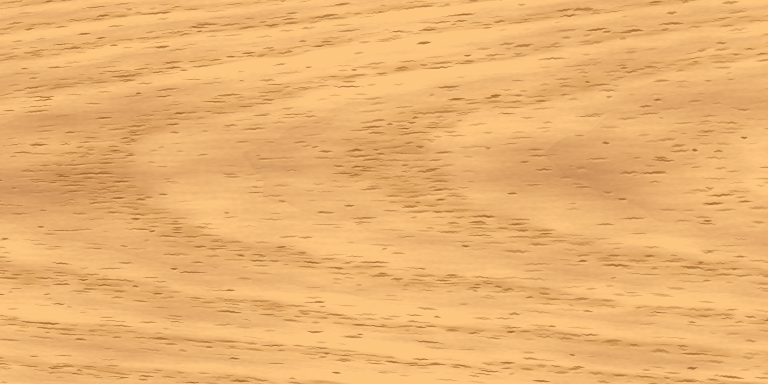
A Shadertoy shader for this texture:

```glsl
// Flat-sawn pale wood: nested parabolic growth rings open to the right.
// Long thin pores gather along the rings, each with a lit lower lip;
// stretched gradient noise gives the broad tone and the fine fibres.

const vec3 TAN = vec3(0.865, 0.640, 0.405);
const vec3 PALE = vec3(0.975, 0.757, 0.487);
const vec3 STAIN = vec3(0.800, 0.565, 0.290);
const vec3 PORE = vec3(0.600, 0.360, 0.130);
const vec3 LIP = vec3(0.995, 0.810, 0.550);
const float RING_PERIOD = 0.78;
const float FAN = 0.2;

vec2 hash2(vec2 p) {
    vec3 q = fract(p.xyx * vec3(0.1031, 0.1030, 0.0973));
    q += dot(q, q.yzx + 33.33);
    return fract((q.xx + q.yz) * q.zy);
}

float gradientDot(vec2 cell, vec2 offset) {
    float angle = 6.2832 * hash2(cell).x;
    return dot(vec2(cos(angle), sin(angle)), offset);
}

float gradientNoise(vec2 p) {
    vec2 i = floor(p), f = fract(p);
    vec2 u = f * f * f * (f * (f * 6.0 - 15.0) + 10.0);
    vec2 e = vec2(1.0, 0.0);
    float low = mix(gradientDot(i, f), gradientDot(i + e, f - e), u.x);
    float high = mix(gradientDot(i + e.yx, f - e.yx), gradientDot(i + 1.0, f - 1.0), u.x);
    return 1.4 * mix(low, high, u.y);
}

// Height of the line through the tips of the arches
float axisHeight(float x) {
    return 0.56 + 0.03 * x;
}

// Growth ring number (whole part) and position within it (fraction)
float ringCount(vec2 p) {
    float dy = p.y - axisHeight(p.x);
    float bend = mix(8.5, 16.0, smoothstep(-0.1, 0.1, dy));
    float tip = p.x - bend * dy * dy;
    tip += 0.10 * gradientNoise(p * vec2(2.5, 5.0) + 7.0);
    tip += 0.05 * gradientNoise(p * vec2(9.0, 16.0));
    return tip / RING_PERIOD + 0.18;
}

// Share of pores: dense rows that end sharply, weaker in the innermost ring
float poreBand(float count) {
    float phase = fract(count);
    float band = smoothstep(0.18, 0.45, phase) * (1.0 - smoothstep(0.54, 0.62, phase));
    return band * (1.0 - 0.65 * step(2.0, count));
}

// Coordinates along and across the fibres, which fan out from the axis
vec2 toFibre(vec2 p) {
    return vec2(p.x, (p.y - axisHeight(p.x)) / (1.0 + FAN * p.x));
}

vec2 fromFibre(vec2 f) {
    return vec2(f.x, axisHeight(f.x) + f.y * (1.0 + FAN * f.x));
}

// Coverage of a dash that tapers to both ends
float dash(vec2 d, float halfLength, float halfWidth, float blur) {
    float t = d.x / halfLength;
    return smoothstep(-blur, blur, halfWidth * (1.0 - t * t) - abs(d.y));
}

// One layer of scattered pores: x is the dark hollow, y the lit lip
vec2 poreLayer(vec2 fibre, vec2 size, float seed, float blur) {
    float row = floor(fibre.y / size.y);
    float shift = hash2(vec2(row + 200.0, seed)).x * size.x;
    float column = floor((fibre.x + shift) / size.x);
    vec2 id = vec2(column + 20.0, row + 300.0) + seed * 17.0;
    vec2 jitter = hash2(id) - 0.5;
    vec2 kind = hash2(id + 91.7);
    vec2 center = (vec2(column, row) + 0.5 + jitter * vec2(0.2, 0.35)) * size;
    center.x -= shift;

    float density = mix(0.16, 0.88, poreBand(ringCount(fromFibre(center))));
    float present = step(kind.x, density);
    float halfLength = size.x * mix(0.12, 0.40, kind.y);
    float halfWidth = mix(0.0006, 0.0024, hash2(id + 43.1).x);
    float depth = hash2(id + 57.3).y;
    float strength = mix(0.3, 1.0, depth * depth) * present;
    vec2 d = fibre - center;
    // Ragged edges
    d.y += 0.0016 * gradientNoise(vec2(fibre.x * 90.0, row + seed * 31.0));
    float hollow = dash(d, halfLength, halfWidth, blur);
    float lip = dash(d + vec2(-0.004, 0.0045), halfLength, halfWidth, blur);
    return vec2(strength * hollow, sqrt(strength) * lip * (1.0 - hollow));
}

// Brightness of the wood between the pores
float woodTone(vec2 p, vec2 fibre, float count) {
    float phase = fract(count);
    float tone = 0.62 + 0.65 * gradientNoise(fibre * vec2(1.5, 7.0) + 3.0);
    tone += 0.32 * gradientNoise(fibre * vec2(4.0, 30.0) + 11.0);
    tone += 0.24 * gradientNoise(fibre * vec2(10.0, 110.0) + 23.0);
    tone += 0.16 * gradientNoise(p * vec2(60.0, 160.0));
    // Pale wood just inside each ring, darkening toward the next
    tone += 0.38 * smoothstep(0.55, 0.70, phase) * (1.0 - smoothstep(0.72, 1.0, phase));
    tone -= 0.22 * (1.0 - smoothstep(0.0, 0.35, phase));
    // Paler top and bottom edges, duskier left side
    float edge = 2.0 * p.y - 1.0;
    tone += 0.35 * edge * edge - 0.22 * exp(-3.0 * p.x) * smoothstep(0.35, 0.55, p.y);
    // Dusky patches beside the arch tips
    float dy = (fibre.y + 0.03) / 0.06;
    float patchy = 0.5 + 0.5 * cos(6.2832 * (p.x - 0.37) / 1.15);
    return tone - 0.85 * exp(-dy * dy) * patchy;
}

void mainImage(out vec4 fragColor, in vec2 fragCoord) {
    vec2 p = fragCoord / iResolution.y;
    float blur = max(0.55 / iResolution.y, 0.0012);
    vec2 fibre = toFibre(p);
    fibre.y += 0.004 * gradientNoise(p * vec2(9.0, 18.0) + 5.0);

    float count = ringCount(p);
    vec3 color = mix(TAN, PALE, clamp(woodTone(p, fibre, count), -0.6, 1.15));
    float streak = 0.5 + gradientNoise(fibre * vec2(9.0, 75.0) + 41.0);
    color = mix(color, STAIN, 0.45 * poreBand(count) * clamp(streak, 0.0, 1.0));

    // Pores, from small and dense to long and sparse
    for (int i = 0; i < 3; i++) {
        float k = float(i);
        vec2 size = vec2(0.060 + 0.020 * k, 0.0112 + 0.0013 * k);
        vec2 pore = poreLayer(fibre, size, k + 1.0, blur);
        color = mix(color, LIP, 0.45 * pore.y);
        color = mix(color, PORE, 0.80 * pore.x);
    }
    fragColor = vec4(color, 1.0);
}
```
